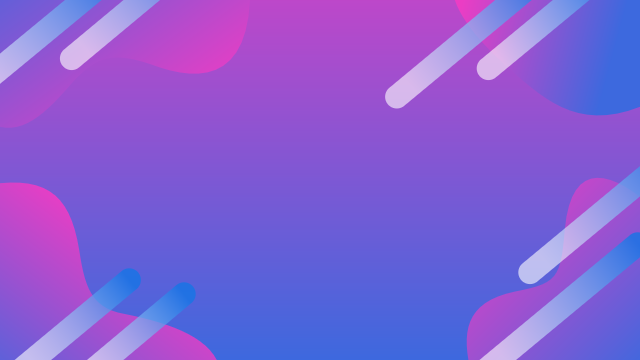
Give the GLSL for this background, as a WebGL 2 fragment shader.

```glsl
#version 300 es
precision highp float;
// Violet-to-blue gradient with liquid corner blobs and translucent diagonal bars.
uniform vec2 u_resolution;
out vec4 outColor;

const vec3 MAGENTA = vec3(0.74, 0.28, 0.79);
const vec3 PINK = vec3(0.92, 0.24, 0.77);
const vec3 BLUE = vec3(0.24, 0.41, 0.87);
const vec3 AZURE = vec3(0.08, 0.46, 0.90);
const float BAR_RADIUS = 0.292;
const int CURVE_STEPS = 14;

// Bars on a 16 x 9 canvas: pale end xy, azure end zw
const vec4 BARS[8] = vec4[8](
  vec4(-0.62, 6.77, 2.81, 9.60), vec4(1.79, 7.54, 5.00, 10.21),
  vec4(9.92, 6.58, 13.44, 9.50), vec4(12.21, 7.29, 15.21, 9.77),
  vec4(13.25, 2.19, 16.87, 5.19), vec4(12.19, -0.21, 15.94, 2.90),
  vec4(0.52, -0.25, 3.23, 2.00), vec4(2.08, -0.46, 4.60, 1.65));

// Position along the line a-b, unclamped
float along(vec2 p, vec2 a, vec2 b) {
  return dot(p - a, b - a) / dot(b - a, b - a);
}

float segmentDistance(vec2 p, vec2 a, vec2 b) {
  return distance(p, mix(a, b, clamp(along(p, a, b), 0.0, 1.0)));
}

// Outline state: x = nearest distance, y = inside/outside sign
void addEdge(vec2 p, vec2 a, vec2 b, inout vec2 outline) {
  outline.x = min(outline.x, segmentDistance(p, a, b));
  if ((a.y > p.y) != (b.y > p.y)) {
    float crossing = a.x + (p.y - a.y) * (b.x - a.x) / (b.y - a.y);
    if (p.x < crossing) outline.y = -outline.y;
  }
}

vec2 bezier(vec2 a, vec2 b, vec2 c, vec2 d, float t) {
  float s = 1.0 - t;
  return s * s * s * a + 3.0 * s * t * (s * b + t * c) + t * t * t * d;
}

void addCurve(vec2 p, vec2 a, vec2 b, vec2 c, vec2 d, inout vec2 outline) {
  vec2 last = a;
  for (int i = 1; i <= CURVE_STEPS; i++) {
    vec2 next = bezier(a, b, c, d, float(i) / float(CURVE_STEPS));
    addEdge(p, last, next, outline);
    last = next;
  }
}

// Three joined curves (start, then two handles and an end each), closed off-canvas
float blobDistance(vec2 p, vec2 start, vec4 h1, vec2 e1, vec4 h2, vec2 e2,
                   vec4 h3, vec2 e3, vec2 corner) {
  vec2 outline = vec2(100.0, 1.0);
  addCurve(p, start, h1.xy, h1.zw, e1, outline);
  addCurve(p, e1, h2.xy, h2.zw, e2, outline);
  addCurve(p, e2, h3.xy, h3.zw, e3, outline);
  addEdge(p, e3, corner, outline);
  addEdge(p, corner, start, outline);
  return outline.x * outline.y;
}

float coverage(float d, float pixel) {
  return clamp(0.5 - d / pixel, 0.0, 1.0);
}

// Blob fill running from blue at a to pink at b
vec3 blobColor(vec2 p, vec2 a, vec2 b) {
  return mix(BLUE, PINK, clamp(along(p, a, b), 0.0, 1.0));
}

vec3 paintBar(vec3 color, vec2 p, vec4 bar, float pixel) {
  float t = clamp((along(p, bar.xy, bar.zw) - 0.1) / 0.9, 0.0, 1.0);
  float mask = coverage(segmentDistance(p, bar.xy, bar.zw) - BAR_RADIUS, pixel);
  return mix(color, mix(vec3(1.0), AZURE, t), mask * mix(0.6, 0.8, t));
}

void main() {
  float pixel = 9.0 / u_resolution.y;
  vec2 p = gl_FragCoord.xy * pixel;
  p.x *= 16.0 * u_resolution.y / (9.0 * u_resolution.x);
  vec3 color = mix(BLUE, MAGENTA, p.y / 9.0);

  // Corner blobs: top left, bottom left, top right, bottom right
  float d = blobDistance(p, vec2(0.0, 5.83), vec4(0.67, 5.67, 1.25, 6.29), vec2(1.83, 6.96),
    vec4(2.40, 7.58, 2.81, 7.71), vec2(3.75, 7.40),
    vec4(4.90, 6.96, 6.15, 6.92), vec2(6.25, 9.0), vec2(-2.0, 11.0));
  color = mix(color, blobColor(p, vec2(-0.87, 10.17), vec2(3.12, 4.83)), coverage(d, pixel));

  d = blobDistance(p, vec2(0.0, 4.42), vec4(1.25, 4.54, 1.77, 4.04), vec2(1.98, 2.75),
    vec4(2.12, 1.81, 2.29, 1.29), vec2(3.12, 1.15),
    vec4(4.17, 0.94, 5.10, 0.62), vec2(5.42, 0.0), vec2(-2.0, -2.0));
  color = mix(color, blobColor(p, vec2(0.0, -1.29), vec2(3.2, 2.98)), coverage(d, pixel));

  d = blobDistance(p, vec2(11.37, 9.0), vec4(11.58, 8.37, 12.29, 7.65), vec2(12.96, 7.08),
    vec4(13.75, 6.40, 14.58, 5.77), vec2(16.0, 6.33),
    vec4(16.5, 6.6, 17.0, 7.0), vec2(18.0, 8.0), vec2(18.0, 11.0));
  color = mix(color, blobColor(p, vec2(15.3, 7.54), vec2(11.46, 8.58)), coverage(d, pixel));

  d = blobDistance(p, vec2(16.0, 4.08), vec4(15.10, 4.77, 14.27, 4.87), vec2(14.12, 3.27),
    vec4(14.02, 2.02, 13.92, 1.92), vec2(12.87, 1.71),
    vec4(11.77, 1.48, 11.56, 0.87), vec2(11.71, 0.0), vec2(18.0, -2.0));
  color = mix(color, blobColor(p, vec2(16.58, 0.27), vec2(12.5, 4.35)), coverage(d, pixel));

  for (int i = 0; i < 8; i++) color = paintBar(color, p, BARS[i], pixel);
  outColor = vec4(color, 1.0);
}
```
